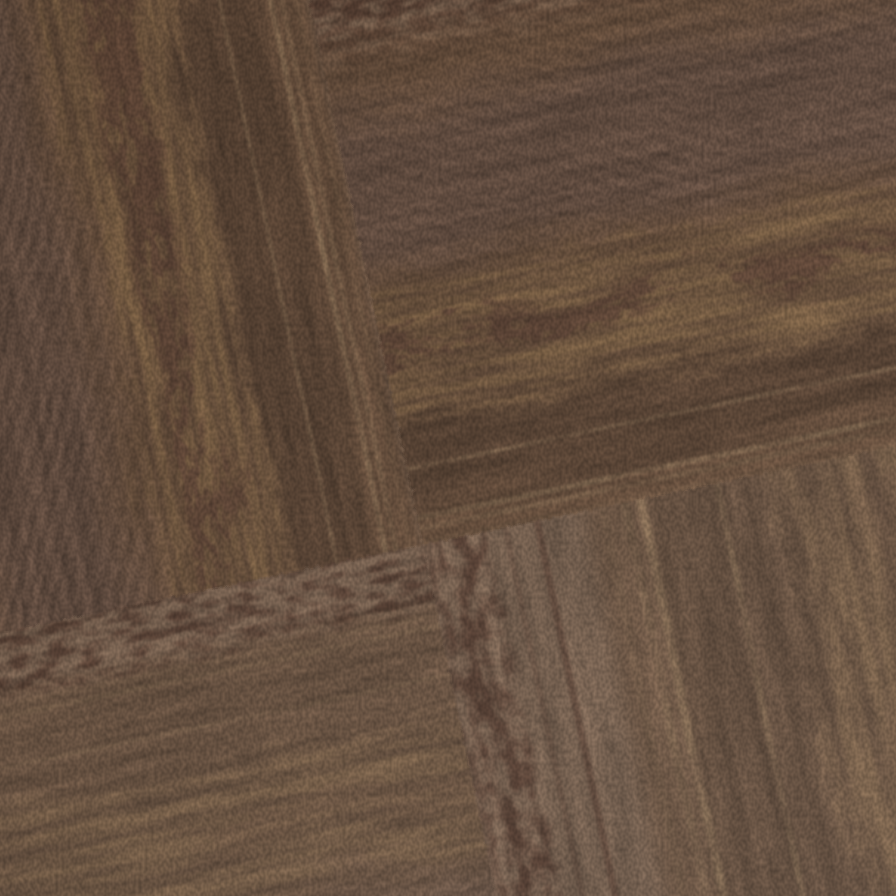
Reproduce this texture procedurally as a WebGL 1 fragment shader.

```glsl
precision highp float;
// Worn carpet tiles laid in quarter turns, seen slightly rotated around one shared corner.
// Each tile is a cross profile of bands, blotches and thin pale lines, frayed by
// stretched gradient noise, with diagonal hatching and a woven grain on top.

uniform vec2 u_resolution;

#define TILE_SIZE 0.70
#define TILT 0.206
#define CORNER vec2(0.472, 0.392)
#define LINE_WIDTH 0.0028
#define FRAY 0.004
#define SOFTNESS 0.0026
#define HATCH_FREQ 62.0
#define HATCH_DEPTH 0.06
#define STREAK_DEPTH 0.16
#define GRAIN_DEPTH 0.21

const vec3 BROWN = vec3(0.378, 0.290, 0.225);
const vec3 DARK  = vec3(0.318, 0.243, 0.190);
const vec3 OLIVE = vec3(0.425, 0.333, 0.240);
const vec3 TAUPE = vec3(0.352, 0.277, 0.237);
const vec3 RUST  = vec3(0.312, 0.226, 0.185);
const vec3 PALE  = vec3(0.430, 0.350, 0.290);
const vec3 FADED = vec3(0.405, 0.330, 0.272);
const vec3 YARN  = vec3(0.500, 0.410, 0.315);

vec2 gradientAt(vec2 cell) {
  float h = fract(sin(dot(cell, vec2(127.1, 311.7))) * 43758.5453);
  return vec2(cos(6.2832 * h), sin(6.2832 * h));
}

float noise(vec2 p) {
  vec2 i = floor(p), f = fract(p);
  vec2 w = f * f * f * (f * (f * 6.0 - 15.0) + 10.0);
  vec2 e = vec2(1.0, 0.0);
  float low = mix(dot(gradientAt(i), f), dot(gradientAt(i + e), f - e), w.x);
  float high = mix(dot(gradientAt(i + e.yx), f - e.yx),
                   dot(gradientAt(i + e.xx), f - e.xx), w.x);
  return mix(low, high, w.y);
}

float band(float x, float from, float to, float soft) {
  return smoothstep(from - soft, from + soft, x) - smoothstep(to - soft, to + soft, x);
}

float line(float x, float center, float width) {
  return 1.0 - smoothstep(0.2 * width, 2.0 * width, abs(x - center));
}

vec3 carpet(vec2 p) {
  // Tile lookup: quarter turn on a checkerboard, flipped in odd columns
  vec2 frayed = p + FRAY * vec2(noise(p * 170.0), noise(p * 170.0 + 31.0));
  vec2 id = floor(frayed / TILE_SIZE);
  vec2 local = p - id * TILE_SIZE;
  float turned = mod(id.x + id.y, 2.0);
  float flipped = mod(id.x, 2.0);
  float lower = mod(id.y, 2.0);
  float across = mix(local.y, local.x, turned);
  float along = mix(local.x, local.y, turned);
  across = mix(across, TILE_SIZE - across, flipped);

  // Every tile shifts and stretches the shared profile
  float shift = mix(-0.012 * (1.0 - turned), mix(0.05, 0.183, turned), lower);
  float stretch = 1.0 + 0.55 * lower * turned;
  float e = (across - shift) / stretch;
  float quiet = lower * (1.0 - turned);
  vec2 seed = id * 17.3 + 5.0;
  vec2 q = vec2(along, e);

  float drift = noise(q * vec2(7.0, 12.0) + seed);
  float ragged = noise(q * vec2(32.0, 80.0) + seed) + 0.6 * noise(q * vec2(90.0, 170.0) + seed);
  float streak = noise(q * vec2(5.0, 75.0) + seed) + 0.6 * noise(q * vec2(14.0, 150.0) + seed);
  float edge = e + 0.03 * drift + 0.015 * ragged;

  // Broad bands
  vec3 color = mix(PALE, BROWN, smoothstep(-0.012, 0.012, e));
  color = mix(color, DARK, band(edge, 0.05, 0.15, 0.018) * mix(0.85, 0.3, quiet));
  color = mix(color, OLIVE, band(edge, 0.15, 0.29, 0.02) * clamp(0.6 + 1.1 * streak, 0.0, 1.0));
  float blotch = band(edge + 0.03 * drift, 0.208, 0.258, 0.012);
  blotch *= smoothstep(-0.3, 0.1, drift + 0.6 * ragged + 0.4 * streak);
  color = mix(color, RUST, blotch * mix(0.8, 0.3, lower));
  color = mix(color, TAUPE, band(edge, 0.32, 0.50, 0.04) * 0.85);
  color = mix(color, FADED, 0.45 * lower);

  // Crumbled border strip
  float margin = across + 0.012 * ragged;
  float border = mix(band(margin, 0.56, TILE_SIZE, 0.04), band(margin, 0.018 * turned - 0.02, 0.07, 0.012), lower);
  float crumbs = noise(q * vec2(38.0, 95.0) + seed) + 0.8 * ragged + 0.5 * streak;
  vec3 crumbled = mix(RUST, PALE, smoothstep(-0.6, 0.65, crumbs + 0.12 * quiet));
  color = mix(color, crumbled, border * 0.85);
  color = mix(color, RUST, line(across, 0.13, 0.0035) * lower * turned * 0.6);
  color = mix(color, RUST, line(across, 0.094, 0.003) * lower * turned * 0.3);

  // Thin pale yarns, worn along their length
  float wander = e + 0.0012 * noise(vec2(along * 6.0, 2.0) + seed);
  float wear = 0.65 + 0.55 * noise(vec2(along * 14.0, e * 30.0) + seed)
             + 0.5 * noise(vec2(along * 85.0, e * 40.0) + seed);
  float yarns = line(wander, 0.042, LINE_WIDTH) + 0.6 * line(wander, 0.030, LINE_WIDTH)
              + 0.7 * line(wander, 0.098, LINE_WIDTH * 0.75)
              + 0.3 * line(wander, 0.014, LINE_WIDTH);
  color = mix(color, YARN, clamp(yarns * wear, 0.0, 1.0) * mix(0.8, 0.4, quiet));

  // Streaks and diagonal hatching
  float phase = dot(vec2(along, across), vec2(0.45, 0.9)) * HATCH_FREQ;
  float hatch = sin(6.2832 * phase + 4.0 * drift + 1.5 * ragged);
  float hatchArea = smoothstep(0.22, 0.36, e) * mix(0.5, 1.0, turned) * (1.0 + drift);
  return color * (1.0 + STREAK_DEPTH * streak + HATCH_DEPTH * hatch * hatchArea
                  + 0.06 * ragged + 0.04 * drift);
}

void main() {
  vec2 position = gl_FragCoord.xy / min(u_resolution.x, u_resolution.y) - CORNER;
  float c = cos(TILT), s = sin(TILT);
  vec3 color = vec3(0.0);
  // Four spread samples soften the seams and yarns
  for (int i = 0; i < 4; i++) {
    vec2 spread = vec2(mod(float(i), 2.0), floor(float(i) * 0.5)) - 0.5;
    vec2 p = position + spread * SOFTNESS * 0.7;
    color += 0.25 * carpet(vec2(c * p.x + s * p.y, c * p.y - s * p.x));
  }
  // Woven grain
  float grain = noise(position * vec2(290.0, 210.0)) + 0.45 * noise(position * vec2(140.0, 95.0) + 9.0);
  color *= 1.0 + GRAIN_DEPTH * grain;
  // Room light: brighter and cooler toward the lower right
  vec2 uv = gl_FragCoord.xy / u_resolution;
  float light = clamp(0.5 + 0.5 * (uv.x - uv.y), 0.0, 1.0);
  color *= mix(vec3(0.97, 0.96, 0.94), vec3(1.12, 1.14, 1.16), light);
  gl_FragColor = vec4(color, 1.0);
}
```
